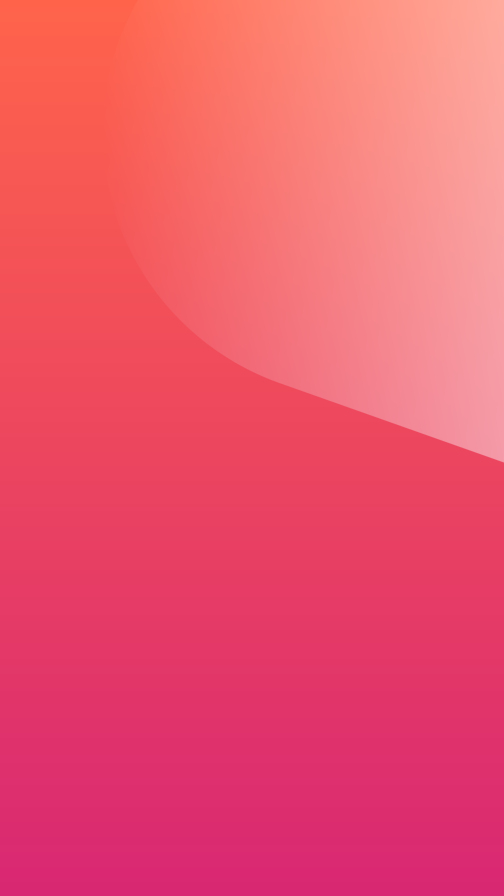
This background is drawn by a Shadertoy shader. Its source:

```glsl
#define SKY_TOP vec3(1.0, 0.392, 0.294)
#define SKY_BOTTOM vec3(0.850, 0.155, 0.450)
#define CAP_CENTER vec2(0.4115, 0.8522)
#define CAP_RADIUS 0.2969
#define CAP_SLOPE -0.354
#define VEIL_START 0.115
#define VEIL_END 0.5625
#define VEIL_OPACITY 0.455

// Signed distance to a capsule that extends endlessly along one direction
float rayCapsule(vec2 p, vec2 origin, vec2 direction, float radius) {
    vec2 offset = p - origin;
    float along = max(dot(offset, direction), 0.0);
    return length(offset - direction * along) - radius;
}

void mainImage(out vec4 fragColor, in vec2 fragCoord) {
    // Canvas height is one unit
    vec2 p = fragCoord / iResolution.y;
    float pixel = 1.0 / iResolution.y;

    // Vertical backdrop
    vec3 color = mix(SKY_BOTTOM, SKY_TOP, p.y);

    // White veil, growing denser to the right
    vec2 axis = normalize(vec2(1.0, CAP_SLOPE));
    float distanceToCap = rayCapsule(p, CAP_CENTER, axis, CAP_RADIUS);
    float coverage = 1.0 - smoothstep(-0.75 * pixel, 0.75 * pixel, distanceToCap);
    float density = clamp((p.x - VEIL_START) / (VEIL_END - VEIL_START), 0.0, 1.0);
    color = mix(color, vec3(1.0), coverage * density * VEIL_OPACITY);

    fragColor = vec4(color, 1.0);
}
```
